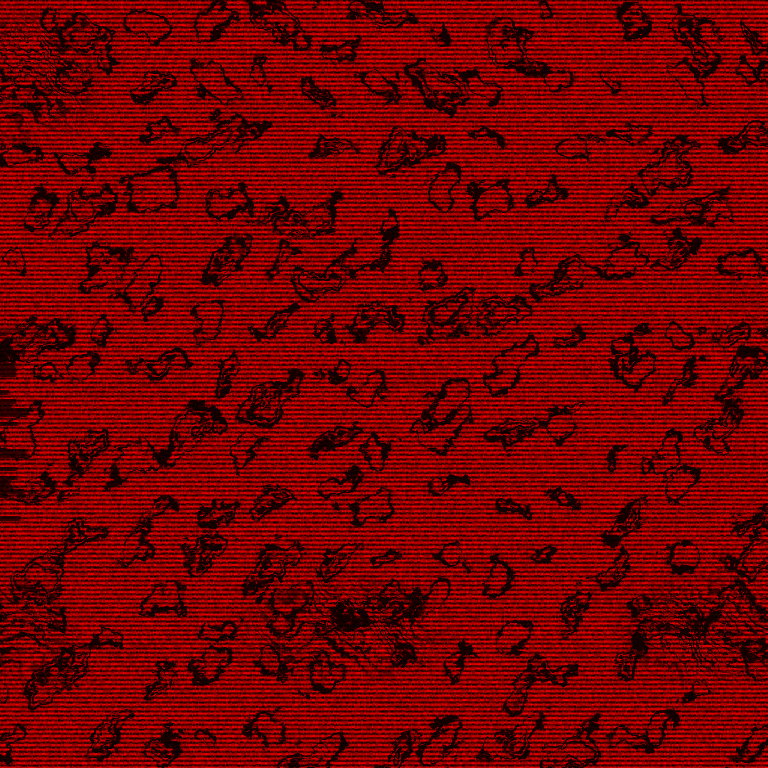
A three.js fragment shader for this texture:

```glsl
varying vec2 vUv;

const float SCAN_LINES = 170.6667;
const float SCAN_PHASE = 0.5236;
const float SCAN_DEPTH = 0.27;
const float BASE_RED = 0.525;
const float GRAIN_CELLS = 512.0;
const float GRAIN_DEPTH = 0.34;
const float FLAKE_CELLS = 13.0;
const float FLAKE_TILT = 0.6;
const float LINE_WIDTH = 0.0026;
const float SOFTNESS = 0.0012;
const float WARP_SIZE = 0.0075;
const float WARP_FREQUENCY = 55.0;
const float SPECK_CELLS = 125.0;
const float RIDGE_FREQUENCY = 250.0;
const float INK_RED = 0.05;
const mat2 TURN = mat2(0.8, 0.6, -0.6, 0.8);

float hash(vec2 p) {
  vec3 q = fract(vec3(p.xyx) * 0.1031);
  q += dot(q, q.yzx + 33.33);
  return fract((q.x + q.y) * q.z);
}

vec2 hash2(vec2 p) {
  return vec2(hash(p), hash(p + 71.7));
}

// Layered sines, each bent by the layers before it
vec2 raggedOffset(vec2 p) {
  vec2 offset = vec2(0.0);
  float size = WARP_SIZE;
  float frequency = WARP_FREQUENCY;
  for (int i = 0; i < 7; i++) {
    p = TURN * p + 0.37;
    vec2 q = (p + 0.6 * offset) * frequency;
    offset += size * vec2(sin(q.x + 1.7 * sin(q.y)), sin(q.y + 1.4 * sin(0.8 * q.x)));
    size *= 0.64;
    frequency *= 1.7;
  }
  return offset;
}

// Distance to the nearest scattered point
float cellular(vec2 p) {
  vec2 cell = floor(p);
  float nearest = 2.0;
  for (int y = -1; y <= 1; y++) {
    for (int x = -1; x <= 1; x++) {
      vec2 id = cell + vec2(float(x), float(y));
      nearest = min(nearest, length(id + hash2(id) - p));
    }
  }
  return nearest;
}

float stroke(float d, float width) {
  return 1.0 - smoothstep(width - SOFTNESS, width + SOFTNESS, abs(d));
}

// Broken outlines of tilted flakes, one per grid cell
float flakeInk(vec2 p, float width) {
  vec2 cell = floor(p * FLAKE_CELLS);
  float ink = 0.0;
  for (int y = -1; y <= 1; y++) {
    for (int x = -1; x <= 1; x++) {
      vec2 id = cell + vec2(float(x), float(y));
      vec2 center = (id + 0.15 + 0.7 * hash2(id)) / FLAKE_CELLS;
      vec2 shape = hash2(id + 19.0);
      float lean = mix(1.0, -1.0, smoothstep(0.78, 0.88, center.y));
      float angle = FLAKE_TILT * lean + 0.7 * (hash(id + 43.0) - 0.5);
      vec2 axis = vec2(cos(angle), sin(angle));
      vec2 rel = p - center;
      rel = vec2(dot(rel, axis), dot(rel, vec2(-axis.y, axis.x)));
      rel.x /= mix(1.2, 2.7, shape.x);
      float d = length(rel) - mix(0.007, 0.02, shape.y);
      float inner = stroke(d + 0.008, width * 0.7) * step(0.5, shape.x);
      ink = max(ink, max(stroke(d, width), inner));
    }
  }
  return ink;
}

// Dense tangles along the bottom and in the upper left corner
float tangleMask(vec2 p) {
  float band = (p.y - 0.18) / 0.075;
  float bottom = exp(-band * band) * (0.5 + 0.5 * sin(13.0 * p.x + 2.0));
  vec2 corner = (p - vec2(0.03, 0.9)) / vec2(0.11, 0.09);
  return smoothstep(0.25, 0.8, max(bottom, exp(-dot(corner, corner))));
}

float tangleInk(vec2 p, float width) {
  float height = 0.55 * p.x + 0.8 * p.y + 0.02 * sin(31.0 * p.x) * sin(27.0 * p.y);
  float ridge = sin(height * RIDGE_FREQUENCY) / RIDGE_FREQUENCY;
  return stroke(ridge, width * 0.75);
}

// Torn dark rows at the left border
float borderStreaks(vec2 p) {
  float row = floor(p.y * SCAN_LINES);
  float reach = 0.012 + 0.03 * hash(vec2(row, 5.0));
  float span = smoothstep(0.29, 0.31, p.y) * (1.0 - smoothstep(0.56, 0.58, p.y));
  float gate = step(0.45, hash(vec2(row, 9.0)));
  return span * gate * (1.0 - smoothstep(reach - 0.006, reach, p.x)) * 0.8;
}

void main() {
  vec2 warped = vUv + raggedOffset(vUv);
  float grain = hash(floor(vUv * GRAIN_CELLS)) - 0.5;

  // Stroke width varies and drops out to leave flecks
  float speck = cellular(warped * SPECK_CELLS);
  float patches = sin(warped.x * 83.0 + 2.0 * sin(warped.y * 37.0)) * sin(warped.y * 71.0);
  float width = LINE_WIDTH * (0.3 + 1.2 * speck + 0.6 * patches + 0.5 * grain);

  float ink = flakeInk(warped, width);
  ink = max(ink, tangleInk(warped, width) * tangleMask(vUv));
  ink = max(ink, borderStreaks(vUv));

  // Glowing scan lines with fine grain
  float scan = cos(6.28319 * vUv.y * SCAN_LINES - SCAN_PHASE);
  float red = BASE_RED + SCAN_DEPTH * scan + GRAIN_DEPTH * grain;
  red = mix(red, INK_RED * (1.0 + grain), clamp(ink, 0.0, 1.0) * 0.95);
  gl_FragColor = vec4(clamp(red, 0.0, 1.0), 0.0, 0.0, 1.0);
}
```
